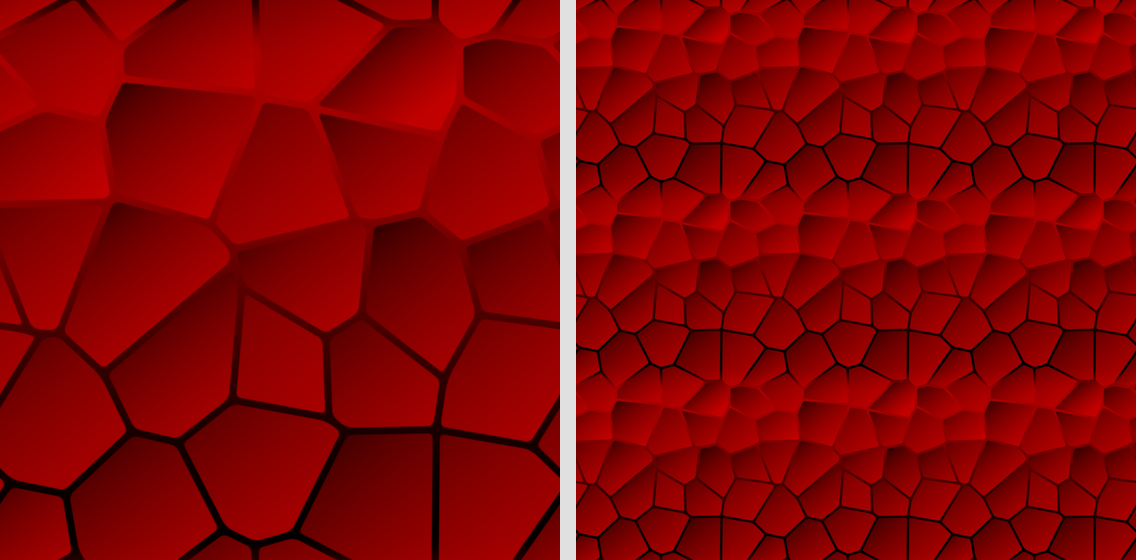
Left, the tile; right, the same tile 3 across and 3 down.
Give the GLSL for this background, as a WebGL 1 fragment shader.

```glsl
precision highp float;
uniform vec2 u_resolution;

const float CELLS = 5.0;              // cells per side, whole so that it wraps
const float JITTER = 0.86;            // scatter of the sites
const float SEAM_HALF = 0.0064;       // half width of a seam, in canvas units
const float ROUNDING = 0.009;         // softening of cell corners
const vec2 LIGHT_AXIS = vec2(0.6, -0.8); // from the dark to the bright side
const float AXIS_PAD = 0.2;           // extra gradient length at both ends
const float SHADE_CURVE = 0.62;       // below 1 keeps the dark part small
const float CELL_DARK_MIN = 0.11;
const float CELL_DARK_MAX = 0.34;
const float CELL_BRIGHT = 0.71;
const float SEAM_DARK = 0.02;
const float SEAM_BRIGHT = 0.66;
const float FADE_PEAK = 0.86;         // where the vertical fade is brightest
const float FADE_SHIFT = 0.04;        // height of the darkest seams

vec2 hash2(vec2 c) {
  c = mod(c, CELLS);
  vec2 h = vec2(dot(c, vec2(127.1, 311.7)), dot(c, vec2(269.5, 183.3)));
  return fract(sin(h) * 43758.5);
}

vec2 sitePosition(vec2 cell) {
  return cell + 0.5 + JITTER * (hash2(cell) - 0.5);
}

float smoothMin(float a, float b, float k) {
  float h = max(k - abs(a - b), 0.0) / k;
  return min(a, b) - 0.25 * k * h * h;
}

// Cell whose site lies closest to p
vec2 nearestCell(vec2 p) {
  vec2 home = floor(p);
  vec2 nearest = home;
  float best = 100.0;
  for (int j = -2; j <= 2; j++) {
    for (int i = -2; i <= 2; i++) {
      vec2 cell = home + vec2(float(i), float(j));
      vec2 d = sitePosition(cell) - p;
      float dist2 = dot(d, d);
      if (dist2 < best) {
        best = dist2;
        nearest = cell;
      }
    }
  }
  return nearest;
}

// x: distance to the cell border, y: position along the light axis, 0 to 1
vec2 cellCoordinates(vec2 p, vec2 cell) {
  vec2 site = sitePosition(cell);
  float border = 10.0;
  float ahead = 2.0;
  float behind = 2.0;
  for (int j = -3; j <= 3; j++) {
    for (int i = -3; i <= 3; i++) {
      if (i == 0 && j == 0) continue;
      vec2 toOther = sitePosition(cell + vec2(float(i), float(j))) - site;
      float span = length(toOther);
      vec2 normal = toOther / span;
      border = smoothMin(border, 0.5 * span - dot(p - site, normal), ROUNDING * CELLS);

      // Reach of the cell along the axis through its site
      float slope = dot(LIGHT_AXIS, normal);
      float reach = 0.5 * span / max(abs(slope), 0.001);
      if (slope > 0.0) ahead = min(ahead, reach);
      else behind = min(behind, reach);
    }
  }
  float extent = ahead + behind;
  float along = dot(p - site, LIGHT_AXIS) + behind + AXIS_PAD * extent;
  return vec2(border, clamp(along / (extent * (1.0 + 2.0 * AXIS_PAD)), 0.0, 1.0));
}

// Slow rise up the canvas and a quick fall that closes the loop
float verticalFade(float y) {
  float t = fract(y - FADE_SHIFT);
  return smoothstep(0.0, 1.0, min(t / FADE_PEAK, (1.0 - t) / (1.0 - FADE_PEAK)));
}

void main() {
  vec2 uv = gl_FragCoord.xy / u_resolution;
  vec2 p = uv * CELLS;
  vec2 cell = nearestCell(p);
  vec2 coords = cellCoordinates(p, cell);
  float fade = verticalFade(uv.y);

  // Face: slanted gradient with its own depth per cell
  float dark = mix(CELL_DARK_MIN, CELL_DARK_MAX, hash2(cell + vec2(2.0, 3.0)).x);
  float face = mix(dark, CELL_BRIGHT, pow(coords.y, SHADE_CURVE));
  face *= mix(0.96, 1.07, fade);

  // Seam: flat line that follows the vertical fade
  float seam = mix(SEAM_DARK, SEAM_BRIGHT, fade);
  float pixel = 1.0 / min(u_resolution.x, u_resolution.y);
  float inside = smoothstep(SEAM_HALF - pixel, SEAM_HALF + pixel, coords.x / CELLS);

  gl_FragColor = vec4(mix(seam, face, inside), 0.0, 0.0, 1.0);
}
```
